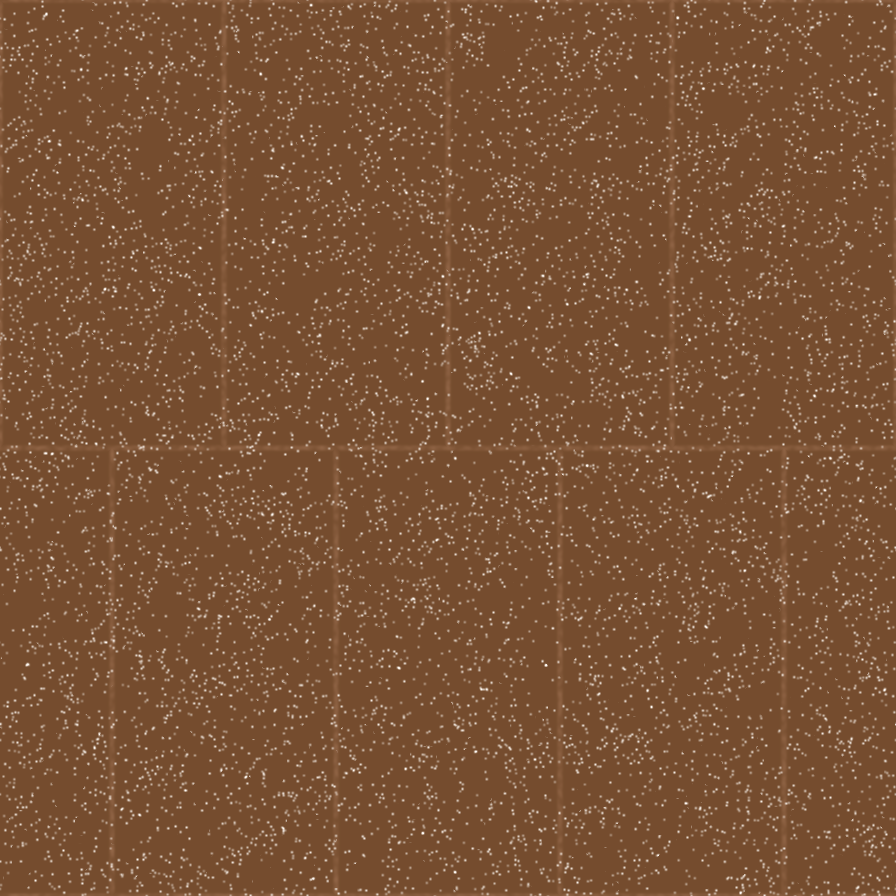
Write a Shadertoy shader that draws this texture.

```glsl
// Brown speckled tiles in a running bond: four across, two rows, the lower row
// shifted by half a tile. Faint soft joints separate them, and tiny pale grains
// are jittered over a fine grid, gathered into loose clusters by gradient noise.

const vec3 CLAY  = vec3(0.46, 0.30, 0.18);
const vec3 JOINT = vec3(0.54, 0.37, 0.25);
const vec3 GRAIN = vec3(1.0, 0.98, 0.96);

const vec2  TILES        = vec2(4.0, 2.0);
const float GRAIN_CELLS  = 256.0;  // grain grid cells per canvas side
const float GRAIN_CHANCE = 0.14;
const float GRAIN_RADIUS = 0.575;  // in grid cells
const float CLUSTERS     = 20.0;   // noise cells per canvas side

vec2 hash22(vec2 p) {
    vec3 q = fract(vec3(p.xyx) * vec3(0.1031, 0.1030, 0.0973));
    q += dot(q, q.yzx + 33.33);
    return fract((q.xx + q.yz) * q.zy);
}

// Dot product of a lattice gradient with the offset to it, wrapping at period
float latticeSlope(vec2 cell, vec2 offset, float period) {
    float angle = 6.28319 * hash22(mod(cell, period) + 71.0).x;
    return dot(vec2(cos(angle), sin(angle)), offset);
}

float gradientNoise(vec2 p, float period) {
    vec2 i = floor(p), f = fract(p);
    vec2 w = f * f * f * (f * (f * 6.0 - 15.0) + 10.0);
    vec2 e = vec2(0.0, 1.0);
    return mix(
        mix(latticeSlope(i, f, period), latticeSlope(i + e.yx, f - e.yx, period), w.x),
        mix(latticeSlope(i + e.xy, f - e.xy, period), latticeSlope(i + e.yy, f - e.yy, period), w.x),
        w.y);
}

// Distance to the nearest joint, in canvas units
float jointDistance(vec2 uv, vec2 tiles) {
    vec2 p = uv * tiles;
    p.x += 0.5 * (1.0 - mod(floor(p.y), 2.0));
    vec2 d = (0.5 - abs(fract(p) - 0.5)) / tiles;
    return min(d.x, d.y);
}

// Strength of the grain in one cell; most cells are empty
float grainStrength(vec2 id, float chance, float cluster) {
    vec2 h = hash22(id + 17.0);
    return step(h.x, chance * (1.0 + 1.4 * cluster)) * mix(0.45, 1.0, h.y);
}

// Sum of soft grains, each placed at random inside its own cell
float grains(vec2 uv, float cells, float chance, float radius) {
    vec2 p = uv * cells;
    float cluster = gradientNoise(uv * CLUSTERS, CLUSTERS);
    float sum = 0.0;
    for (int y = -1; y <= 1; y++)
    for (int x = -1; x <= 1; x++) {
        vec2 cell = floor(p) + vec2(x, y);
        vec2 id = mod(cell, cells);
        vec2 center = cell + hash22(id + 331.0);
        vec2 falloff = max(1.0 - abs(p - center) / radius, 0.0);
        sum += falloff.x * falloff.y * grainStrength(id, chance, cluster);
    }
    return min(sum, 1.0);
}

void mainImage(out vec4 fragColor, in vec2 fragCoord) {
    vec2 uv = fragCoord / iResolution.xy;
    float pixel = 1.0 / min(iResolution.x, iResolution.y);

    // Joints with a beaded, uneven strength along their length
    float joint = 1.0 - smoothstep(0.0005, 0.0045 + 0.5 * pixel, jointDistance(uv, TILES));
    float wear = 0.75 + 0.9 * gradientNoise(uv * 120.0 + 0.37, 120.0);
    vec3 color = mix(CLAY, JOINT, joint * wear);

    // Pale grains over tiles and joints alike
    color = mix(color, GRAIN, grains(uv, GRAIN_CELLS, GRAIN_CHANCE, GRAIN_RADIUS));
    fragColor = vec4(color, 1.0);
}
```
